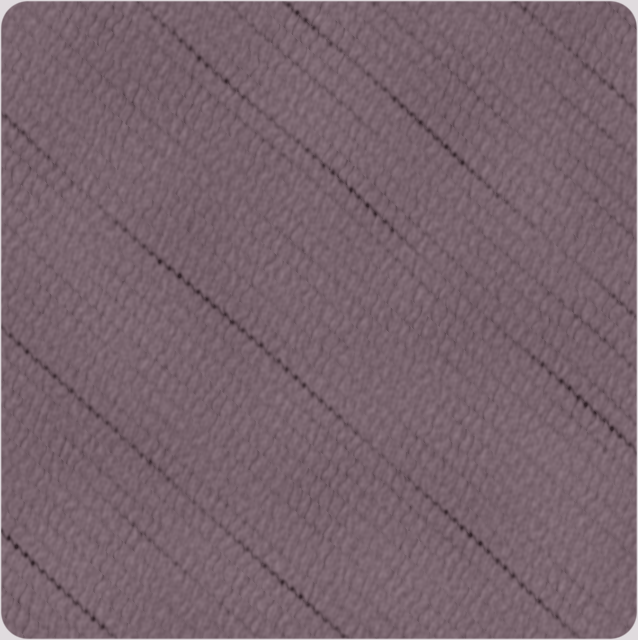
Write a WebGL 2 fragment shader that draws this texture.

```glsl
#version 300 es
precision highp float;
// Mauve braided cloth: slanted stitches in diagonal rows, some with deep worn seams, on a rounded tile.

uniform vec2 u_resolution;
out vec4 outColor;

// Layout, in canvas units
const float ROW_ANGLE = -0.733;     // rows run down to the right
const float ROW_PITCH = 0.0306;     // about 46 rows from corner to corner
const float STITCH_PITCH = 0.0185;
const float STITCH_LEAN = 0.6;      // sideways shift per row, in stitches
const float ROW_WOBBLE = 0.010;
const float TILE_INSET = 0.0019;
const float TILE_RADIUS = 0.042;
const float DEEP_SEAMS[6] = float[6](4.0, 12.0, 20.0, 29.0, 34.0, 42.0);

// Strengths
const float GAP_DEPTH = 0.20;
const float PIT_DEPTH = 0.62;
const float LINE_DEPTH = 0.30;
const float FIBRE_TONE = 0.050;
const float GRAIN_TONE = 0.045;
const float CLOUD_TONE = 0.030;
const float ROUND_TONE = 0.022;

// Colours
const vec3 YARN = vec3(0.480, 0.400, 0.436);
const vec3 SHADOW = vec3(0.170, 0.115, 0.135);
const vec3 MARGIN = vec3(0.880, 0.860, 0.870);

float hash(vec2 p) {
    p = fract(p * vec2(0.1031, 0.1137));
    p += dot(p, p.yx + 33.33);
    return fract((p.x + p.y) * p.x * 17.31);
}

vec2 gradient(vec2 cell) {
    float a = 6.28318 * hash(cell + 57.0);
    return vec2(cos(a), sin(a));
}

float gradientNoise(vec2 p) {
    vec2 i = floor(p), f = fract(p);
    vec2 w = f * f * f * (f * (f * 6.0 - 15.0) + 10.0);
    float a = dot(gradient(i), f);
    float b = dot(gradient(i + vec2(1, 0)), f - vec2(1, 0));
    float c = dot(gradient(i + vec2(0, 1)), f - vec2(0, 1));
    float d = dot(gradient(i + vec2(1, 1)), f - vec2(1, 1));
    return mix(mix(a, b, w.x), mix(c, d, w.x), w.y);
}

float roundedBox(vec2 p, vec2 halfSize, float radius) {
    vec2 q = abs(p) - halfSize + radius;
    return length(max(q, 0.0)) + min(max(q.x, q.y), 0.0) - radius;
}

// How open a seam is: most are faint, a few are deep
float seamOpening(float seam) {
    float opening = 0.15 + 0.40 * pow(hash(vec2(seam, 3.0)), 2.0);
    for (int i = 0; i < 6; i++)
        opening = max(opening, 1.0 - 0.4 * min(abs(seam - DEEP_SEAMS[i]) * 9.0, 9.0));
    return opening;
}

// Shadow of the pits and the thread line along the nearest seam
float seamShadow(vec2 q, vec2 p) {
    float seam = round(q.y);
    float across = q.y - seam;
    float along = q.x + STITCH_LEAN * across + 7.0 * hash(vec2(seam, 11.0));
    float id = floor(along);
    float shift = hash(vec2(id, seam)) - 0.5;
    float x = fract(along) - 0.5 - 0.24 * shift;
    float y = across - 0.16 * (hash(vec2(seam, id + 5.0)) - 0.5);
    float wear = clamp(0.75 + 1.3 * gradientNoise(p * 4.5 + seam * 3.7), 0.15, 1.2);
    float opening = seamOpening(seam) * wear;
    float pit = exp(-x * x / 0.034 - y * y / 0.022);
    pit *= 0.35 + 0.8 * hash(vec2(id + 31.0, seam + 9.0));
    float scallop = across + 0.06 * sin(6.28318 * along);
    float line = exp(-scallop * scallop / 0.012);
    return opening * (PIT_DEPTH * pit + LINE_DEPTH * line);
}

// x: shadow between neighbouring stitches, y: roundness of the stitch
vec2 stitchRelief(vec2 q, vec2 p) {
    float row = floor(q.y);
    float f = fract(q.y);
    float bend = 0.10 * sin(6.28318 * f);
    float along = q.x + STITCH_LEAN * f + bend + 7.0 * hash(vec2(row, 23.0));
    along += 0.5 * gradientNoise(vec2(q.x * 0.6, row * 1.7 + f));
    float x = fract(along) - 0.5;
    float id = round(along);
    float edge = 0.5 - abs(x);
    float ends = mix(0.35, 1.0, smoothstep(0.1, 0.5, abs(f - 0.5)));
    float wear = clamp(0.7 + 1.4 * gradientNoise(p * 9.0 + 40.0), 0.1, 1.3);
    float gap = exp(-edge * edge / 0.014) * ends * wear;
    gap *= 0.3 + 0.9 * hash(vec2(id + 71.0, row));
    float roundness = cos(6.28318 * (x + 0.12)) * sin(3.14159 * f);
    return vec2(gap, roundness);
}

void main() {
    vec2 p = gl_FragCoord.xy / u_resolution;
    vec2 rowDir = vec2(cos(ROW_ANGLE), sin(ROW_ANGLE));
    vec2 rowNormal = vec2(-rowDir.y, rowDir.x);

    // Row coordinates, counted in stitches and rows
    float wobble = ROW_WOBBLE * gradientNoise(p * 3.0 + 8.0);
    vec2 q = vec2(dot(p, rowDir) / STITCH_PITCH, (dot(p, rowNormal) + wobble) / ROW_PITCH);

    vec2 relief = stitchRelief(q, p);
    float shadow = GAP_DEPTH * relief.x + seamShadow(q, p);

    // Fibres follow the stitches; grain and clouds vary the tone
    float fibre = gradientNoise(vec2((q.x + STITCH_LEAN * q.y) * 2.8, q.y * 1.9));
    float tone = FIBRE_TONE * fibre + GRAIN_TONE * gradientNoise(p * 130.0)
               + CLOUD_TONE * gradientNoise(p * 5.0 + 20.0) + ROUND_TONE * relief.y;
    vec3 color = mix(YARN + tone, SHADOW, clamp(shadow, 0.0, 0.9));

    // Rounded tile on a light margin
    float edge = roundedBox(p - 0.5, vec2(0.5 - TILE_INSET), TILE_RADIUS);
    float pixel = 1.0 / u_resolution.y;
    color = mix(color, MARGIN, smoothstep(-pixel, pixel, edge));
    outColor = vec4(color, 1.0);
}
```
